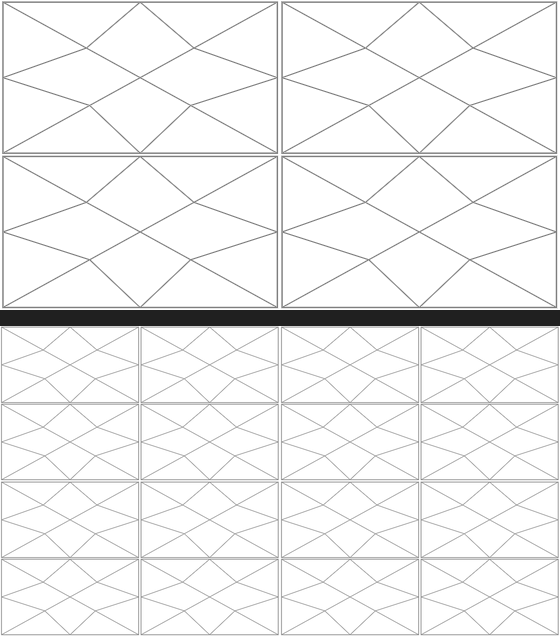
Top: one tile. Bottom: repeated 2 by 2.
Write a Shadertoy shader that draws this pattern.

```glsl
// Draws a two by two grid of thin grey frames, each crossed by diagonals and kite-shaped facets.

const vec2 GRID = vec2(2.0);
const vec2 GRID_CENTRE = vec2(0.4995, 0.5006);
const vec2 FRAME_SPACING = vec2(0.4984, 0.4977);
const vec2 FRAME_HALF = vec2(0.245, 0.2436);
const float KNOT_UPPER = 0.392;   // knot position along each half diagonal
const float KNOT_LOWER = 0.368;
const float FRAME_WIDTH = 0.0046; // in canvas heights
const float FACET_WIDTH = 0.0036;
const vec3 PAPER = vec3(1.0);
const vec3 INK = vec3(0.49);

float segmentDistance(vec2 p, vec2 a, vec2 b) {
    vec2 ap = p - a, ab = b - a;
    return length(ap - ab * clamp(dot(ap, ab) / dot(ab, ab), 0.0, 1.0));
}

// Distance to a rectangular outline with square corners, in one folded quadrant.
float outlineDistance(vec2 q, vec2 halfSize) {
    vec2 d = q - halfSize;
    return abs(max(d.x, d.y));
}

// Distance to the diagonal and the two facet edges of one folded quadrant.
float facetDistance(vec2 q, vec2 halfSize, float knotPosition) {
    vec2 knot = halfSize * knotPosition;
    float diagonal = segmentDistance(q, vec2(0.0), halfSize);
    float toEdge = segmentDistance(q, knot, vec2(0.0, halfSize.y));
    float toSide = segmentDistance(q, knot, vec2(halfSize.x, 0.0));
    return min(diagonal, min(toEdge, toSide));
}

float strokeCoverage(float dist, float width, float pixel) {
    float reach = 0.5 * pixel;
    float covered = min(dist + reach, 0.5 * width) - max(dist - reach, -0.5 * width);
    return clamp(covered / pixel, 0.0, 1.0);
}

void mainImage(out vec4 fragColor, in vec2 fragCoord) {
    vec2 uv = fragCoord / iResolution.xy;
    vec2 scale = vec2(iResolution.x / iResolution.y, 1.0);
    float pixel = 1.0 / iResolution.y;

    // Position relative to the centre of the nearest frame
    vec2 cell = floor(uv * GRID);
    vec2 centre = GRID_CENTRE + (cell - 0.5 * (GRID - 1.0)) * FRAME_SPACING;
    vec2 p = (uv - centre) * scale;
    vec2 halfSize = FRAME_HALF * scale;

    // Fold four quadrants into one; upper and lower knots differ slightly
    float knotPosition = p.y > 0.0 ? KNOT_UPPER : KNOT_LOWER;
    vec2 q = abs(p);

    float frame = strokeCoverage(outlineDistance(q, halfSize), FRAME_WIDTH, pixel);
    float facets = strokeCoverage(facetDistance(q, halfSize, knotPosition), FACET_WIDTH, pixel);
    fragColor = vec4(mix(PAPER, INK, max(frame, facets)), 1.0);
}
```
